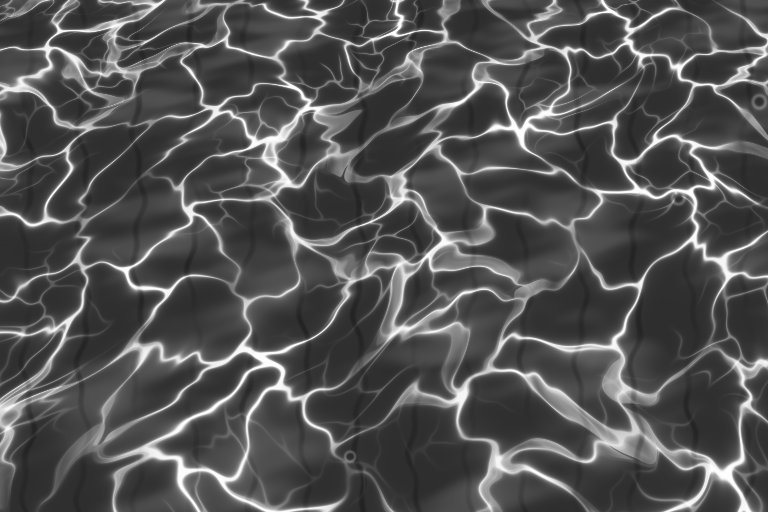
A Shadertoy shader for this texture:

```glsl
// Sunlight caustics on the floor of a rippled pool, in neutral greys.
// Two slightly parted copies of a warped cellular network draw the bright
// filaments; the gaps between the copies become the folded sheets of light.

#define SCALE 7.3        // cells across the canvas at its lower edge
#define PERSPECTIVE 0.58 // how fast cells shrink towards the top
#define ROUNDING 30.0    // sharpness of the cell corners
#define LINE_WIDTH 0.014 // filament half width, in cells
#define LINE_LIGHT 0.56
#define SPREAD 0.28      // largest parting of the two networks
#define SHEET_LIGHT 0.32
#define GLOW 0.05
#define FLOOR_GREY 0.18
#define SEAM_GAP 0.072   // spacing of the dark floor seams
#define BUBBLES 3

vec2 hash2(vec2 c) {
    vec3 h = fract(c.xyx * vec3(0.1031, 0.1030, 0.0973));
    h += dot(h, h.yzx + 33.33);
    return fract((h.xx + h.yz) * h.zy);
}

vec2 seed(vec2 cell) { return 0.02 + 0.96 * hash2(cell); }

// Layered sines, roughly 0..1
float swell(vec2 p) {
    float sum = 0.0, amp = 0.5;
    for (int i = 0; i < 4; i++) {
        sum += amp * sin(p.x + 1.3 * sin(0.8 * p.y));
        p = mat2(0.8, 0.6, -0.6, 0.8) * p * 1.7 + 1.9;
        amp *= 0.6;
    }
    return 0.5 + 0.5 * sum;
}

// Bends straight cell borders into flowing, wrinkled curves
vec2 ripple(vec2 p) {
    float amp = 0.24, freq = 1.9;
    for (int i = 0; i < 4; i++) {
        p += amp * sin(freq * p.yx + vec2(0.7, 2.9) * float(i + 1));
        p = mat2(0.8, 0.6, -0.6, 0.8) * p;
        amp *= 0.45;
        freq *= 2.15;
    }
    return p;
}

// x: rounded distance to the nearest cell border, yz: cell index
vec3 network(vec2 p) {
    vec2 cell = floor(p), f = fract(p), home = vec2(0.0), nearest = vec2(0.0);
    float best = 9.0;
    for (int j = -1; j <= 1; j++)
    for (int i = -1; i <= 1; i++) {
        vec2 g = vec2(i, j), r = g + seed(cell + g) - f;
        if (dot(r, r) < best) { best = dot(r, r); home = g; nearest = r; }
    }
    float sum = 0.0;
    for (int j = -2; j <= 2; j++)
    for (int i = -2; i <= 2; i++) {
        vec2 g = home + vec2(i, j), r = g + seed(cell + g) - f;
        vec2 gap = r - nearest;
        if (dot(gap, gap) > 1e-4)
            sum += exp(-ROUNDING * dot(0.5 * (r + nearest), normalize(gap)));
    }
    return vec3(max(-log(sum) / ROUNDING, 0.0), cell + home);
}

float filament(float d, float width) {
    return 1.0 / (1.0 + d * d / (width * width));
}

void mainImage(out vec4 fragColor, in vec2 fragCoord) {
    vec2 uv = fragCoord / iResolution.x;

    // Tilted water plane
    float depth = 1.0 / (1.0 - PERSPECTIVE * uv.y);
    vec2 p = SCALE * vec2((uv.x - 0.5) * depth, depth / PERSPECTIVE);
    p.y -= 0.2 * p.x;
    vec2 q = ripple(p);

    // Two networks that part only in places
    float parting = smoothstep(0.4, 0.9, swell(1.1 * p + 7.0));
    vec2 shift = vec2(sin(2.7 * q.y + 0.4), cos(2.4 * q.x)) * (0.012 + SPREAD * parting);
    vec3 a = network(q), b = network(q + shift);

    // Filaments that flare up and die away along their length
    float width = LINE_WIDTH * sqrt(depth);
    float strengthA = mix(0.08, 1.3, smoothstep(0.1, 0.9, swell(1.7 * p + 3.0)));
    float strengthB = mix(0.08, 1.3, smoothstep(0.1, 0.9, swell(2.1 * p + 31.0)));
    float light = LINE_LIGHT * (strengthA * filament(a.x, width)
                              + strengthB * filament(b.x, width));
    light += GLOW * (strengthA * exp(-a.x / 0.09) + strengthB * exp(-b.x / 0.09));

    // Glints where the lines crowd together
    float glint = smoothstep(0.65, 1.0, swell(2.0 * p + 43.0));
    light += 0.7 * glint * exp(-(a.x + b.x) / 0.06);

    // Sheets of light between the parted lines
    if (any(notEqual(a.yz, b.yz))) {
        float streaks = swell(q * vec2(8.0, 4.0) + 6.0 * shift);
        light += SHEET_LIGHT * (0.15 + streaks) * smoothstep(0.0, 0.025, min(a.x, b.x));
    }

    // Fainter, finer threads
    float fine = network(1.8 * q + 0.15 * sin(3.0 * p.yx) + 11.0).x;
    light += 0.32 * smoothstep(0.45, 0.9, swell(1.5 * p + 15.0)) * filament(fine, 0.024);

    // Floor with smoky streaks and wavering seams
    float grey = FLOOR_GREY + 0.13 * smoothstep(0.4, 1.0, swell(p * vec2(1.6, 3.6) + 5.0));
    float seamX = uv.x + 0.006 * sin(38.0 * uv.y + 9.0 * uv.x) + 0.003 * sin(105.0 * uv.y);
    float seam = abs(fract(seamX / SEAM_GAP) - 0.5) * SEAM_GAP;
    grey = (grey + light) * (1.0 - 0.3 * smoothstep(0.006, 0.001, seam) * swell(2.0 * p + 21.0));

    // Small bubbles: dark core, pale rim
    for (int i = 0; i < BUBBLES; i++) {
        vec2 h = hash2(vec2(i, 17.0));
        float r = length(uv - h * vec2(1.0, 0.6)) / (0.004 + 0.003 * h.x);
        grey = mix(grey, 0.15, 0.6 * smoothstep(1.0, 0.5, r));
        grey += 0.2 * exp(-8.0 * (r - 1.2) * (r - 1.2));
    }

    // Soft highlight shoulder
    grey /= pow(1.0 + pow(grey, 6.0), 1.0 / 6.0);
    fragColor = vec4(vec3(grey), 1.0);
}
```
